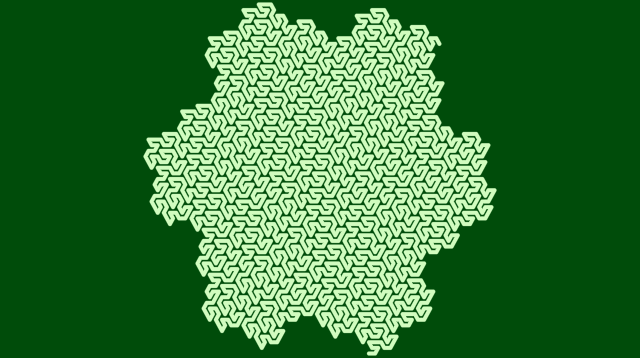
A Shadertoy shader for this pattern:

```glsl
// A fourth-order flowsnake (Gosper curve): one pale line on deep green.
// The curve is a tree of seven-way splits; each pixel walks that tree and
// skips every branch whose bounding circle is out of reach.

const float ROW = 0.8660254;               // height of a triangular lattice row
const vec2 GROWTH = vec2(2.5, ROW);        // complex scale from one order to the next
const int SEGMENTS = 2401;                 // 7^4
const vec2 TOP_SPAN = vec2(11.5, 55.0 * ROW);  // GROWTH^4, start to end of the curve
const vec2 TILE_CENTRE = vec2(0.5, 0.2886751); // centre of the tile over a unit chord

// Curve bounds in lattice units, and their square frame on the canvas
const vec2 CURVE_CENTRE = vec2(-8.0, 31.0 * ROW);
const vec2 CURVE_SIZE = vec2(57.0, 62.0 * ROW);
const float FRAME_SIDE = 0.975;
const float HALF_WIDTH = 0.0057;

const vec3 DEEP_GREEN = vec3(0.0, 0.30, 0.04);
const vec3 PALE_GREEN = vec3(0.82, 0.99, 0.75);

// Start of each child branch, and its turn in steps of 120 degrees
const vec2 CHILD_START[7] = vec2[7](
    vec2(0.0), vec2(1.5, ROW), vec2(0.5, ROW), vec2(0.5, ROW),
    vec2(0.0, 2.0 * ROW), vec2(1.0, 2.0 * ROW), vec2(2.5, ROW));
const int CHILD_TURN[7] = int[7](0, 2, 0, 1, 0, 0, 1);

vec2 complexMul(vec2 a, vec2 b) {
    return vec2(a.x * b.x - a.y * b.y, a.x * b.y + a.y * b.x);
}

vec2 turnThirds(vec2 v, int thirds) {
    if (thirds == 0) return v;
    return complexMul(v, vec2(-0.5, thirds == 1 ? ROW : -ROW));
}

float segmentDistance(vec2 p, vec2 a, vec2 b) {
    vec2 ab = b - a;
    vec2 ap = p - a;
    return length(ap - ab * clamp(dot(ap, ab) / dot(ab, ab), 0.0, 1.0));
}

// Canvas distance from lattice point p to the curve, exact within 'reach'
float flowsnakeDistance(vec2 p, vec2 scale, float reach) {
    vec2 shrink = vec2(GROWTH.x, -GROWTH.y) / 7.0;
    float nearest = 1.0;
    int index = 0;
    while (index < SEGMENTS) {
        vec2 start = vec2(0.0);
        vec2 heading = vec2(1.0, 0.0);
        vec2 chord = TOP_SPAN;
        int count = SEGMENTS;

        // Descend to the segment, stopping at the first distant branch
        for (int level = 0; level < 5; level++) {
            vec2 centre = start + complexMul(heading, complexMul(chord, TILE_CENTRE));
            if (distance(p, centre) > 0.62 * length(chord) + reach) break;
            if (count == 1) {
                float d = segmentDistance(p * scale, start * scale, (start + heading) * scale);
                nearest = min(nearest, d);
                break;
            }
            count /= 7;
            chord = complexMul(chord, shrink);
            int child = (index / count) % 7;
            start += complexMul(heading, complexMul(chord, CHILD_START[child]));
            heading = turnThirds(heading, CHILD_TURN[child]);
        }
        index += count;
    }
    return nearest;
}

void mainImage(out vec4 fragColor, in vec2 fragCoord) {
    vec2 canvas = (fragCoord - 0.5 * iResolution.xy) / iResolution.y;
    float pixel = 1.0 / iResolution.y;

    // Fit the curve bounds to the square frame
    vec2 scale = FRAME_SIDE / CURVE_SIZE;
    vec2 p = canvas / scale + CURVE_CENTRE;
    float reach = (HALF_WIDTH + pixel) / min(scale.x, scale.y);

    // Soft-edged stroke
    float d = flowsnakeDistance(p, scale, reach) - HALF_WIDTH;
    float line = 1.0 - smoothstep(-0.75 * pixel, 0.75 * pixel, d);
    fragColor = vec4(mix(DEEP_GREEN, PALE_GREEN, line), 1.0);
}
```
